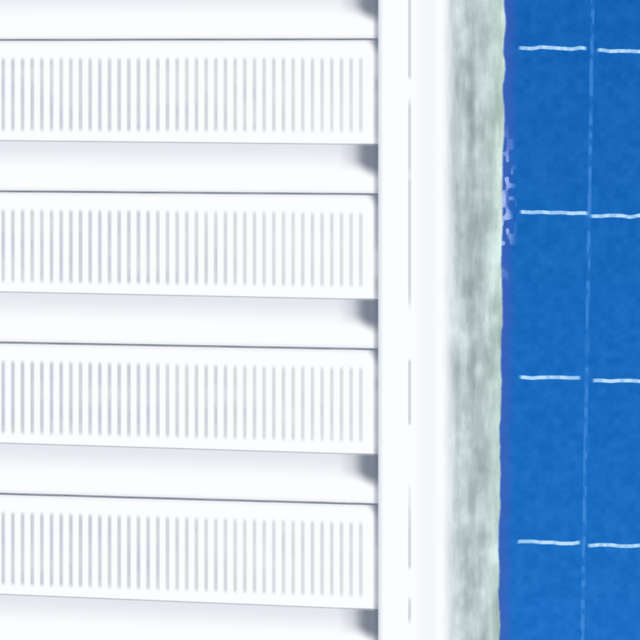
This texture is drawn by a WebGL 1 fragment shader. Its source:

```glsl
precision highp float;
// Sunlit white roller shutter with ribbed slats, its frame, a concrete strip and blue wall tiles.
uniform vec2 u_resolution;

#define SLAT_PITCH 0.2363
#define SLAT_START 0.0625
#define RIB_PITCH 0.0151
#define SHUTTER_EDGE 0.590
#define FRAME_EDGE 0.697
#define TILE_PITCH 0.2575
#define TILE_START 0.0755
#define WHITE vec3(0.985, 0.992, 0.996)
#define SHADOW vec3(0.44, 0.47, 0.53)
#define CONCRETE vec3(0.76, 0.81, 0.825)
#define BLUE vec3(0.10, 0.415, 0.745)
#define MORTAR vec3(0.76, 0.88, 0.99)

float soft; // edge softness in canvas units

float hash(vec2 p) {
  p = fract(p * vec2(0.1031, 0.1137));
  p += dot(p, p.yx + 33.33);
  return fract((p.x + p.y) * p.x * 7.31 + p.y * 5.17);
}

float noise(vec2 p) {
  vec2 i = floor(p), f = fract(p);
  f = f * f * (3.0 - 2.0 * f);
  return mix(mix(hash(i), hash(i + vec2(1, 0)), f.x),
             mix(hash(i + vec2(0, 1)), hash(i + vec2(1, 1)), f.x), f.y);
}

float fbm(vec2 p) {
  float sum = 0.0, amp = 0.5;
  for (int i = 0; i < 4; i++) {
    sum += amp * noise(p);
    p = p * 2.03 + 17.3;
    amp *= 0.5;
  }
  return sum / 0.9375;
}

float over(float x, float edge, float blur) {
  return smoothstep(edge - blur, edge + blur, x);
}

float band(float x, float a, float b, float blur) {
  return over(x, a, blur) * (1.0 - over(x, b, blur));
}

float stroke(float d, float halfWidth) {
  return 1.0 - over(abs(d), halfWidth, soft);
}

vec3 shutter(vec2 p) {
  float across = p.x / SHUTTER_EDGE;
  // The pitch widens slightly to the right, so lower slats lean more.
  float pitch = SLAT_PITCH + 0.006 * across;
  float row = (p.y - SLAT_START + 0.0013 * across) / pitch;
  float f = fract(row), slat = floor(row);
  float toLine = (f - floor(f + 0.5)) * pitch;
  vec3 col = WHITE;

  // Fine vertical ribs, bleached in places
  float ribX = (fract(p.x / RIB_PITCH + 0.17) - 0.5) * RIB_PITCH;
  float rib = 1.0 - smoothstep(0.001, 0.0046, abs(ribX));
  float fade = 0.65 + 0.6 * fbm(p * vec2(18.0, 34.0) + slat * 7.0);
  fade *= 1.0 - 0.3 * smoothstep(0.15, 0.55, p.x);
  rib *= band(f, 0.125, 0.595, 0.022) * (1.0 - over(p.x, 0.572, 0.003));
  col = mix(col, vec3(0.82, 0.82, 0.86), rib * fade);

  // Grey fold below the ribs and the joint between slats
  float foldAt = 0.665 + 0.015 * across;
  float fold = over(f, foldAt, 0.008) * (1.0 - smoothstep(foldAt, 0.87, f));
  col = mix(col, vec3(0.87, 0.89, 0.92), 0.8 * fold);
  col = mix(col, vec3(0.70, 0.72, 0.76), 0.75 * stroke((f - foldAt) * pitch, 0.001));
  col = mix(col, vec3(0.86, 0.87, 0.90), 0.5 * (1.0 - smoothstep(0.0, 0.009, abs(toLine))));
  col = mix(col, SHADOW, (0.72 + 0.2 * noise(vec2(p.x * 30.0, slat))) * stroke(toLine, 0.0015));

  // Shaded pocket and rounded corner where the slat enters the frame
  float lip = 0.855 + 0.05 * smoothstep(0.555, 0.59, p.x);
  float pocket = 0.22 * smoothstep(0.525, 0.555, p.x) + 0.68 * smoothstep(0.547, 0.574, p.x);
  pocket *= over(f, foldAt, 0.015) * (1.0 - smoothstep(lip - 0.09, lip + 0.012, f));
  float corner = smoothstep(0.568, 0.592, p.x - f * 0.14) * (1.0 - smoothstep(0.02, 0.16, f));
  col = mix(col, SHADOW, max(pocket, 0.9 * corner));
  float guide = 0.45 + 0.4 * fold + 0.2 * noise(vec2(2.0, p.y * 45.0));
  return mix(col, SHADOW, min(guide, 0.9) * smoothstep(0.581, 0.589, p.x));
}

vec3 frame(vec2 p) {
  vec3 col = mix(vec3(0.86, 0.89, 0.93), WHITE, smoothstep(0.591, 0.600, p.x));
  float broken = smoothstep(0.25, 0.5, noise(vec2(3.0, p.y * 22.0)));
  col = mix(col, vec3(0.77, 0.79, 0.83), 0.75 * broken * stroke(p.x - 0.640, 0.0022));
  return mix(col, vec3(0.92, 0.95, 0.97), 0.5 * band(p.x, 0.655, 0.68, 0.012));
}

vec3 concrete(vec2 p) {
  float streaks = fbm(p * vec2(95.0, 14.0)), mottle = fbm(p * vec2(48.0, 38.0) + 9.0);
  vec3 col = CONCRETE + 0.24 * (streaks - 0.5) + 0.20 * (mottle - 0.5);
  col -= 0.07 * band(p.x, 0.728, 0.756, 0.010);
  col += vec3(-0.01, 0.02, -0.02) * smoothstep(0.74, 0.78, p.x);
  return mix(WHITE, col, smoothstep(0.688, 0.716, p.x + 0.008 * (mottle - 0.5)));
}

vec3 tiles(vec2 p, float edge) {
  float grain = fbm(p * 85.0);
  vec3 col = BLUE + vec3(0.015, 0.025, 0.03) * (p.y - 0.5) * 2.0 + 0.07 * (grain - 0.5);
  float seamX = p.x - 0.926 + 0.016 * p.y, side = step(0.0, seamX);
  float wear = smoothstep(0.3, 0.7, noise(p * vec2(180.0, 90.0)));
  col = mix(col, vec3(0.32, 0.58, 0.88), (0.15 + 0.45 * wear) * stroke(seamX, 0.003));

  // Bright horizontal joints, stepping slightly at the vertical seam
  float y = p.y - TILE_START - 0.018 * (p.x - 0.87) - 0.0025 * side;
  float row = floor(y / TILE_PITCH + 0.5);
  float wobble = 0.003 * (noise(vec2(p.x * 65.0, row * 5.0 + side)) - 0.5);
  float gap = 0.003 + 0.008 * hash(vec2(row + 4.0, 11.0));
  float joint = stroke(y - row * TILE_PITCH + wobble, 0.0029) * over(abs(seamX), gap, 0.004);
  joint *= over(p.x, 0.811 + 0.006 * (hash(vec2(row, 3.0)) - 0.5), 0.004);
  col = mix(col, MORTAR, joint * (0.8 + 0.2 * wear));

  // Violet border with pale chips beside the concrete
  float border = 1.0 - smoothstep(0.003, 0.026, p.x - edge);
  col = mix(col, vec3(0.29, 0.37, 0.72), 0.65 * border);
  float chips = smoothstep(0.56, 0.8, noise(p * vec2(140.0, 100.0))) * band(p.y, 0.23, 0.41, 0.06);
  return mix(col, vec3(0.65, 0.73, 0.95), chips * border);
}

void main() {
  vec2 p = gl_FragCoord.xy / u_resolution;
  p.y = 1.0 - p.y; // measured downwards
  soft = max(0.0016, 0.75 / u_resolution.y);
  float tileEdge = 0.789 - 0.010 * p.y + 0.007 * (fbm(vec2(1.0, p.y * 28.0)) - 0.5);
  vec3 col = mix(shutter(p), frame(p), over(p.x, SHUTTER_EDGE + 0.001, soft));
  col = mix(col, concrete(p), over(p.x, FRAME_EDGE - 0.010, soft));
  col = mix(col, tiles(p, tileEdge), over(p.x, tileEdge, 0.0025));
  gl_FragColor = vec4(clamp(col, 0.0, 1.0), 1.0);
}
```
